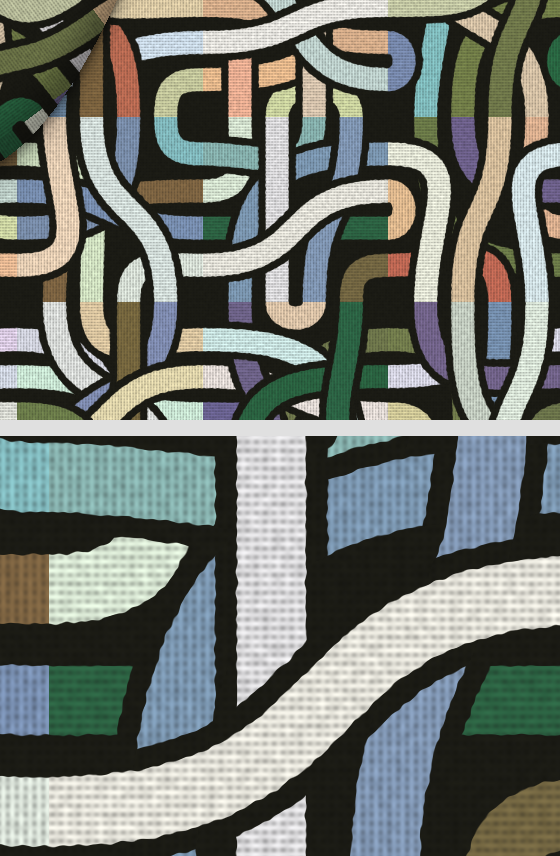
Top, the full canvas; bottom, a detail of the centre.
Write a Shadertoy shader that draws this pattern.

```glsl
// Woven cloth of tangled ribbons: a Truchet tiling whose tiles join 16 edge ports
// in random pairs with Bezier strands, each outlined in black and recoloured per
// tile. Thread ribs and gradient noise give the weave; one corner is folded over.

const float TILE = 0.442;                  // tile side, in canvas heights
const vec2  ORIGIN = vec2(0.483, 0.28);    // a tile corner
const float RIBBON = 0.062;                // ribbon half width, in tiles
const float OUTLINE = 0.039;               // black margin, in tiles
const float HANDLE = 0.56;                 // Bezier handle per chord length
const int   STEPS = 18;                    // segments per strand
const float THREADS = 142.0;               // threads per canvas height
const float RIB_DEPTH = 0.27;
const float FRAY = 0.005;                  // raggedness of ribbon edges
const float SEED = 7.0;
const vec3  GROUND = vec3(0.105, 0.105, 0.08);

const vec3 YARNS[16] = vec3[16](
    vec3(0.86, 0.86, 0.84), vec3(0.83, 0.84, 0.90), vec3(0.82, 0.86, 0.87),
    vec3(0.78, 0.84, 0.79), vec3(0.87, 0.86, 0.84), vec3(0.88, 0.80, 0.69),
    vec3(0.80, 0.80, 0.62), vec3(0.88, 0.70, 0.57), vec3(0.85, 0.77, 0.63),
    vec3(0.44, 0.48, 0.29), vec3(0.17, 0.40, 0.26), vec3(0.47, 0.39, 0.25),
    vec3(0.48, 0.56, 0.68), vec3(0.52, 0.70, 0.71), vec3(0.43, 0.38, 0.55),
    vec3(0.75, 0.40, 0.33));

float hash(vec3 p) {
    p = fract(p * vec3(0.1031, 0.1130, 0.0973));
    p += dot(p, p.yzx + 33.33);
    return fract((p.x + p.y) * p.z);
}

vec2 gradientAt(vec2 cell) {
    float a = 6.2832 * hash(vec3(cell, 3.0));
    return vec2(cos(a), sin(a));
}

float gradientNoise(vec2 p) {
    vec2 i = floor(p), f = p - i;
    vec2 u = f * f * f * (f * (f * 6.0 - 15.0) + 10.0);
    vec2 e = vec2(0.0, 1.0);
    return mix(mix(dot(gradientAt(i), f), dot(gradientAt(i + e.yx), f - e.yx), u.x),
               mix(dot(gradientAt(i + e), f - e), dot(gradientAt(i + 1.0), f - 1.0), u.x), u.y);
}

// Port on the tile border (four per side) and its inward direction.
void port(int id, out vec2 pos, out vec2 inward) {
    int side = id / 4;
    float s = 0.2 * float(id % 4 + 1);
    float far = side == 1 || side == 2 ? 1.0 : 0.0;
    bool level = side == 0 || side == 2;
    pos = level ? vec2(s, far) : vec2(far, s);
    inward = (level ? vec2(0.0, 1.0) : vec2(1.0, 0.0)) * (1.0 - 2.0 * far);
}

float segmentDistance(vec2 p, vec2 a, vec2 b) {
    vec2 ab = b - a;
    return length(p - a - ab * clamp(dot(p - a, ab) / dot(ab, ab), 0.0, 1.0));
}

// Distance to the smooth strand that leaves both ports at right angles.
float strandDistance(vec2 p, int from, int to) {
    vec2 a, b, inA, inB;
    port(from, a, inA);
    port(to, b, inB);
    float reach = HANDLE * length(b - a);
    vec2 c1 = a + inA * reach, c2 = b + inB * reach, last = a;
    float d = 9.0;
    for (int i = 1; i <= STEPS; i++) {
        float t = float(i) / float(STEPS), s = 1.0 - t;
        vec2 q = s * s * s * a + 3.0 * s * t * (s * c1 + t * c2) + t * t * t * b;
        d = min(d, segmentDistance(p, last, q));
        last = q;
    }
    return d;
}

vec3 cloth(vec2 p, float pixel) {
    vec2 g = (p - ORIGIN) / TILE, id = floor(g), local = g - id;
    float soft = 0.8 * pixel / TILE;
    float grain = gradientNoise(p * THREADS * 0.8);

    // Shuffle the ports; successive pairs become strands.
    int ports[16];
    for (int i = 0; i < 16; i++) ports[i] = i;
    for (int i = 15; i > 0; i--) {
        int j = int(hash(vec3(id + 40.0, float(i) + SEED)) * float(i + 1));
        int held = ports[i];
        ports[i] = ports[j];
        ports[j] = held;
    }

    // Lay the strands over one another, each within its black margin.
    vec3 col = GROUND;
    float ribStyle = 0.5;
    for (int k = 0; k < 8; k++) {
        vec3 key = vec3(id + 70.0, float(k) + 5.0 * SEED);
        float d = strandDistance(local, ports[2 * k], ports[2 * k + 1]) + FRAY * grain;
        vec3 yarn = YARNS[int(hash(key) * 16.0)];
        yarn *= 1.0 + 0.1 * (vec3(hash(key + 11.0), hash(key + 23.0), hash(key + 37.0)) - 0.5);
        float margin = 1.0 - smoothstep(-soft, soft, d - RIBBON - OUTLINE);
        float body = 1.0 - smoothstep(-soft, soft, d - RIBBON);
        col = mix(mix(col, GROUND, margin), yarn, body);
        ribStyle = mix(ribStyle, hash(key + 51.0), body);
    }

    // Warp and weft ribs with dark dots at their crossings.
    vec2 rib = 0.5 + 0.5 * cos(6.2832 * THREADS * p);
    float gap = mix(rib.x * rib.y, mix(rib.x, rib.y, step(0.5, ribStyle)), 0.4);
    return col * (1.07 - RIB_DEPTH * gap + 0.13 * grain) + 0.025 * (rib.x * rib.y - 0.25);
}

void mainImage(out vec4 fragColor, in vec2 fragCoord) {
    float pixel = 1.0 / iResolution.y;
    vec2 p = fragCoord * pixel;

    // Folded corner: turned cloth above a curved crease, shadow below it.
    float crease = (p.y - 0.615 - 0.6 * p.x - 2.8 * p.x * p.x) / 1.5;
    float folded = smoothstep(-pixel, pixel, crease);
    vec2 turned = mat2(0.6, 0.8, -0.8, 0.6) * p + vec2(1.9, 0.4);
    vec3 col = cloth(crease > 0.0 ? turned : p, pixel);
    float shadow = 1.0 - 0.5 * exp(min(crease, 0.0) * 45.0);
    float turnShade = 0.62 + 0.3 * smoothstep(0.0, 0.12, crease);
    col *= mix(shadow, turnShade, folded);

    fragColor = vec4(clamp(col, 0.0, 1.0), 1.0);
}
```
